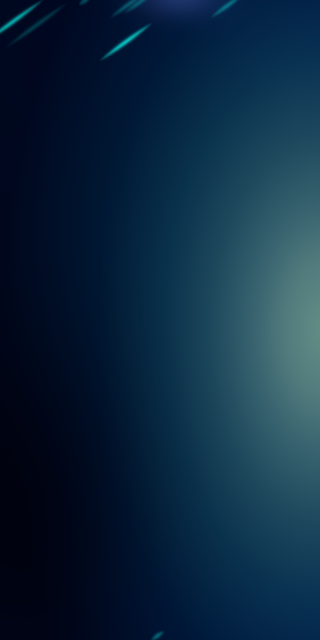
Give the GLSL for this background, as a Shadertoy shader.

```glsl
// Teal glow from the right edge over deep navy, with slanted cyan light streaks.
#define GLOW_CENTER vec2(1.02, 0.97)
#define GLOW_STRETCH vec2(1.0, 0.60)
#define SHADOW_CENTER vec2(0.06, 0.42)
#define SHADOW_DEPTH 0.75
#define HAZE_CENTER vec2(0.56, 2.02)
#define STREAK_DIR vec2(0.809, 0.588)
#define STREAK_WIDTH 0.0075
#define STREAK_COLOR vec3(0.04, 0.86, 0.84)
#define STREAK_COUNT 8

// Colour stops of the glow: rgb, then distance from its center
const vec4 glowStops[7] = vec4[7](
    vec4(0.38, 0.55, 0.52, 0.02),
    vec4(0.32, 0.48, 0.49, 0.13),
    vec4(0.21, 0.38, 0.43, 0.24),
    vec4(0.11, 0.28, 0.36, 0.37),
    vec4(0.04, 0.20, 0.30, 0.51),
    vec4(0.00, 0.10, 0.21, 0.72),
    vec4(0.00, 0.03, 0.12, 1.02));

// Streaks: center, half length, brightness
const vec4 streaks[STREAK_COUNT] = vec4[STREAK_COUNT](
    vec4(0.040, 1.932, 0.120, 0.75),
    vec4(0.115, 1.922, 0.120, 0.24),
    vec4(0.393, 1.869, 0.102, 0.85),
    vec4(0.400, 1.985, 0.070, 0.32),
    vec4(0.435, 1.992, 0.060, 0.32),
    vec4(0.710, 1.982, 0.065, 0.42),
    vec4(0.492, 0.013, 0.026, 0.40),
    vec4(0.265, 1.998, 0.024, 0.30));

vec3 glowRamp(float d) {
    vec3 color = glowStops[0].rgb;
    for (int i = 1; i < 7; i++) {
        float t = (d - glowStops[i - 1].w) / (glowStops[i].w - glowStops[i - 1].w);
        color = mix(color, glowStops[i].rgb, clamp(t, 0.0, 1.0));
    }
    return color;
}

float gaussian(vec2 offset, vec2 radius) {
    vec2 q = offset / radius;
    return exp(-dot(q, q));
}

// Thin tapered line along STREAK_DIR
float streakLight(vec2 offset, float halfLength) {
    float along = dot(offset, STREAK_DIR) / halfLength;
    float across = dot(offset, vec2(-STREAK_DIR.y, STREAK_DIR.x));
    float taper = max(1.0 - along * along, 0.0);
    float width = STREAK_WIDTH * (0.4 + 0.6 * taper);
    return taper * exp(-across * across / (width * width));
}

void mainImage(out vec4 fragColor, in vec2 fragCoord) {
    // Canvas spans 0..1 across and 0..2 upward
    vec2 p = fragCoord / iResolution.xy * vec2(1.0, 2.0);

    // Side glow, bluer toward the top and bottom
    vec2 fromGlow = (p - GLOW_CENTER) * GLOW_STRETCH;
    vec3 color = glowRamp(length(fromGlow));
    float edge = smoothstep(0.45, 1.05, abs(p.y - GLOW_CENTER.y));
    color += edge * p.x * vec3(-0.01, -0.01, 0.03);

    // Dark pool at the lower left
    float shadow = SHADOW_DEPTH * gaussian(p - SHADOW_CENTER, vec2(0.36, 0.60));
    color *= 1.0 - shadow * vec3(1.0, 1.0, 0.7);

    // Violet-blue haze at the top
    color += vec3(0.13, 0.13, 0.22) * gaussian(p - HAZE_CENTER, vec2(0.13, 0.07));

    // Light streaks
    for (int i = 0; i < STREAK_COUNT; i++) {
        float light = streaks[i].w * streakLight(p - streaks[i].xy, streaks[i].z);
        color = mix(color, STREAK_COLOR, light);
    }

    fragColor = vec4(clamp(color, 0.0, 1.0), 1.0);
}
```
